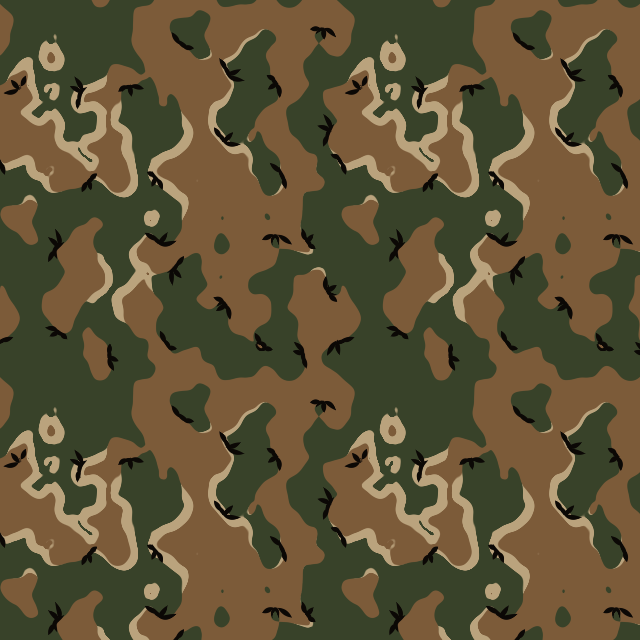
A three.js fragment shader for this pattern:

```glsl
// Woodland camouflage: a repeating two-octave noise field splits brown from green,
// pale ribbons swell and taper along parts of the border, and small dark
// leafy twigs are scattered by sliding grid points onto that border.

varying vec2 vUv;

const vec3 GREEN = vec3(0.22, 0.26, 0.16);
const vec3 BROWN = vec3(0.485, 0.355, 0.225);
const vec3 SAND  = vec3(0.73, 0.64, 0.49);
const vec3 BLACK = vec3(0.045, 0.03, 0.02);

const vec2  TILE         = vec2(0.533, 0.583); // repeat of the whole pattern
const float BLOB_CELLS   = 8.0;    // noise cells per tile, must be even
const float LOBE_WEIGHT  = 0.36;   // strength of the second octave
const float GREEN_BIAS   = 0.025;
const float RIBBON_CELLS = 4.0;
const float RIBBON_WIDTH = 0.018;
const float TWIG_CELLS   = 7.0;
const float TWIG_SHARE   = 0.72;   // part of the grid cells that grow a twig
const float TWIG_LENGTH  = 0.021;
const float LEAF_WIDTH   = 0.0045;
const float BARK_WIDTH   = 0.006;  // dark sliver that hugs the border
const float TWIG_SLIDE   = 0.045;  // farthest move from grid point to border
const float EDGE         = 0.001;  // half width of the smoothed edges

vec3 hash(vec2 p) {
  vec3 q = fract(p.xyx * vec3(0.1031, 0.1030, 0.0973));
  q += dot(q, q.yxz + 33.33);
  return fract((q.xxy + q.yzz) * q.zyx);
}

vec2 wrapCell(vec2 cell, float count) {
  return floor(mod(cell + 0.5, count));
}

// Random slope (xy) and height (z); the sign flips half a tile away,
// so the field is positive over exactly half of its area.
vec3 knot(vec2 cell, float count, float seed) {
  cell = wrapCell(cell, count);
  float flip = step(0.5 * count, cell.x);
  cell = wrapCell(cell - flip * 0.5 * count, count);
  vec3 h = hash(cell + seed) * vec3(2.0, 2.0, 0.9) - vec3(1.0, 1.0, 0.45);
  return h * (1.0 - 2.0 * flip);
}

// Periodic gradient noise: value in x, derivative in yz
vec3 noise(vec2 p, float count, float seed) {
  vec2 i = floor(p), f = p - i;
  vec2 u = f * f * f * (f * (f * 6.0 - 15.0) + 10.0);
  vec2 du = 30.0 * f * f * (f * (f - 2.0) + 1.0);
  vec3 a = knot(i, count, seed);
  vec3 b = knot(i + vec2(1.0, 0.0), count, seed);
  vec3 c = knot(i + vec2(0.0, 1.0), count, seed);
  vec3 d = knot(i + 1.0, count, seed);
  float va = a.z + dot(a.xy, f);
  float vb = b.z + dot(b.xy, f - vec2(1.0, 0.0));
  float vc = c.z + dot(c.xy, f - vec2(0.0, 1.0));
  float vd = d.z + dot(d.xy, f - 1.0);
  float twist = va - vb - vc + vd;
  float value = va + u.x * (vb - va) + u.y * (vc - va) + u.x * u.y * twist;
  vec2 slope = mix(mix(a.xy, b.xy, u.x), mix(c.xy, d.xy, u.x), u.y)
             + du * (u.yx * twist + vec2(vb, vc) - va);
  return vec3(value, slope);
}

// Ground field: positive is green; gradient in canvas units in yz
vec3 ground(vec2 p) {
  vec2 q = p / TILE * BLOB_CELLS;
  vec3 blobs = noise(q, BLOB_CELLS, 17.0);
  vec3 lobes = noise(q * 2.0 + vec2(0.37, 0.61), BLOB_CELLS * 2.0, 53.0);
  vec2 slope = (blobs.yz + 2.0 * LOBE_WEIGHT * lobes.yz) * BLOB_CELLS / TILE;
  return vec3(blobs.x + LOBE_WEIGHT * lobes.x + GREEN_BIAS, slope);
}

float coverage(float dist) {
  return 1.0 - smoothstep(-EDGE, EDGE, dist);
}

// Bent leaf on a thin stalk growing from the origin
float leaf(vec2 p, float angle, float len, float bend) {
  float c = cos(angle), s = sin(angle);
  p = vec2(c * p.x + s * p.y, c * p.y - s * p.x);
  float h = p.x / len;
  float width = LEAF_WIDTH * (1.0 - h) * (0.4 + 2.6 * h);
  return abs(p.y - bend * len * h * h) - width;
}

float twigs(vec2 p, float border) {
  float nearest = 1.0;
  vec2 home = floor(p / TILE * TWIG_CELLS);
  for (int k = 0; k < 9; k++) {
    float n = float(k);
    vec2 cell = home + vec2(mod(n, 3.0), floor((n + 0.5) / 3.0)) - 1.0;
    vec2 id = wrapCell(cell, TWIG_CELLS);
    vec3 h = hash(id + 91.0), r = hash(id + 137.0);
    vec2 start = (cell + 0.2 + 0.6 * h.xy) * TILE / TWIG_CELLS;
    if (h.z > TWIG_SHARE || distance(p, start) > TWIG_SLIDE + 0.036) continue;
    // slide down the slope to the border
    vec2 root = start;
    vec3 g = ground(root);
    for (int j = 0; j < 3; j++) {
      root -= g.x * g.yz / (dot(g.yz, g.yz) + 0.01);
      g = ground(root);
    }
    float steep = length(g.yz) + 0.001;
    if (distance(root, start) > TWIG_SLIDE || abs(g.x) > 0.003 * steep) continue;
    // bark follows the border, leaves fork off at both ends
    vec2 up = g.yz / steep, v = p - root;
    vec2 q = vec2(v.x * up.y - v.y * up.x, dot(v, up));
    q.x *= r.x < 0.5 ? 1.0 : -1.0;
    float len = TWIG_LENGTH * (0.8 + 0.4 * r.y);
    float reach = 0.65 * len, taper = 1.0 - dot(q, q) / (reach * reach);
    float d = max(abs(border - 0.25 * BARK_WIDTH) - 0.6 * BARK_WIDTH * taper, -taper * reach);
    d = min(d, leaf(q - vec2(0.3 * len, 0.0), 0.1 + 0.5 * r.y, len, 0.5 * r.z - 0.1));
    d = min(d, leaf(q + vec2(0.2 * len, 0.0), 2.5 + 0.6 * r.z, len * 0.75, 0.3 - 0.5 * r.x));
    if (r.z > 0.3) d = min(d, leaf(q - vec2(0.15 * len, 0.0), 1.1 + 0.7 * r.x, len * 0.85, 0.6 * r.y - 0.3));
    nearest = min(nearest, d);
  }
  return nearest;
}

void main() {
  vec3 g = ground(vUv);
  float border = g.x / (length(g.yz) + 0.001);
  vec3 color = mix(GREEN, BROWN, coverage(border));

  // ribbons that sway across the border and thin out where their own noise fades
  vec3 swell = noise(vUv / TILE * RIBBON_CELLS + vec2(0.43, 0.29), RIBBON_CELLS, 211.0);
  float width = RIBBON_WIDTH * smoothstep(0.1, 0.36, swell.x) - 2.0 * EDGE;
  float sway = 0.15 + 0.3 * clamp(swell.y, -1.0, 1.0);
  color = mix(color, SAND, coverage(abs(border - sway * width) - 0.5 * width));

  color = mix(color, BLACK, coverage(twigs(vUv, border)));
  gl_FragColor = vec4(color, 1.0);
}
```
